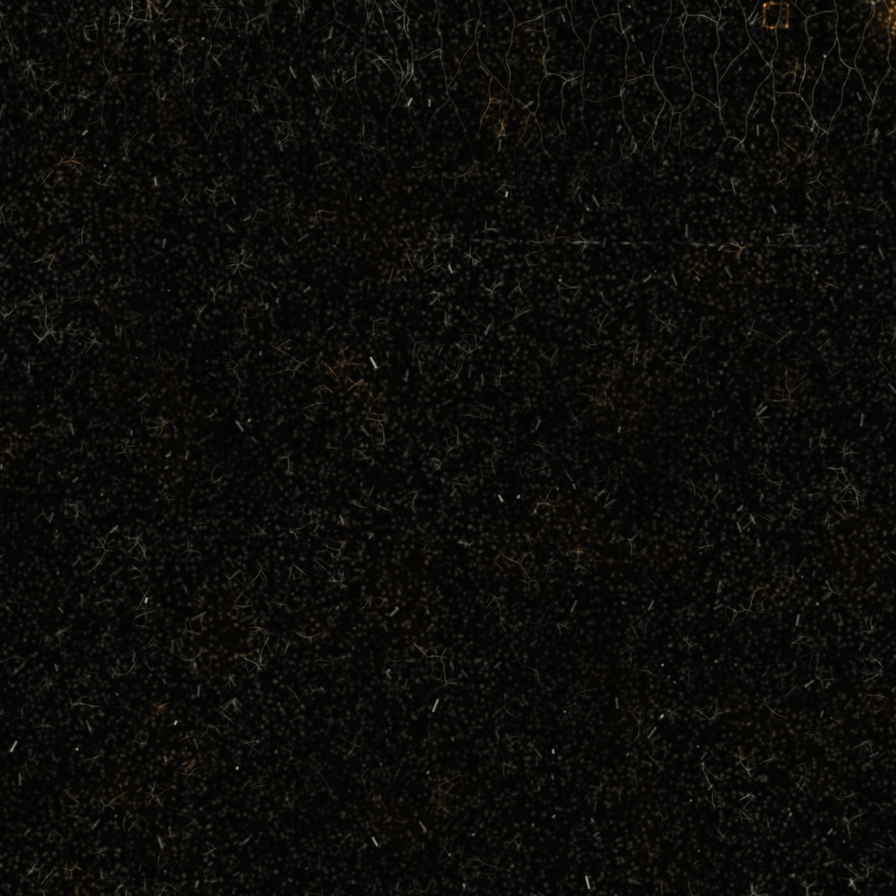
This texture is drawn by a Shadertoy shader. Its source:

```glsl
// Old blackened varnish: fine grain, broken craquelure, pale flecks and rusty stains.

vec2 hash2(vec2 p) {
    vec3 q = fract(p.xyx * vec3(0.1031, 0.1030, 0.0973));
    q += dot(q, q.yzx + 33.33);
    return fract((q.xx + q.yz) * q.zy);
}

// Slow uneven field from layered sines, about 0 to 1
float drift(vec2 p) {
    float sum = 0.0, gain = 0.25;
    for (int i = 0; i < 4; i++) {
        p = mat2(0.8, 0.6, -0.6, 0.8) * p * 1.7 + 2.3;
        sum += gain * sin(p.x + 1.4 * sin(p.y * 0.8)) * cos(p.y);
        gain *= 0.75;
    }
    return clamp(0.5 + sum, 0.0, 1.0);
}

// Soft cellular grains: x is brightness, y is its warm part
vec2 grains(vec2 p) {
    vec2 cell = floor(p), sum = vec2(0.0);
    for (int y = -1; y <= 1; y++)
    for (int x = -1; x <= 1; x++) {
        vec2 id = cell + vec2(x, y);
        vec2 d = id + hash2(id) - p, h = hash2(id + 71.7);
        float glow = h.x * h.x * exp(-7.0 * dot(d, d));
        sum += glow * vec2(1.0, h.y);
    }
    return sum;
}

// Canvas distance to the nearest cell border, with stretched cells allowed
float crackDistance(vec2 p, vec2 scale) {
    p *= scale;
    vec2 cell = floor(p), nearest = vec2(0.0);
    float best = 9.0, border = 9.0;
    for (int y = -1; y <= 1; y++)
    for (int x = -1; x <= 1; x++) {
        vec2 id = cell + vec2(x, y), d = id + hash2(id) - p;
        if (dot(d, d) < best) { best = dot(d, d); nearest = d; }
    }
    for (int y = -2; y <= 2; y++)
    for (int x = -2; x <= 2; x++) {
        vec2 id = cell + vec2(x, y), d = id + hash2(id) - p, side = d - nearest;
        if (dot(side, side) > 1e-4)
            border = min(border, 0.5 * dot(d + nearest, side) / length(side * scale));
    }
    return border;
}

float crackLine(vec2 p, vec2 scale, float pixel) {
    return 1.0 - smoothstep(0.0, max(0.0019, pixel), crackDistance(p, scale));
}

// Sparse short slashes, one at most per grid cell
float flecks(vec2 p, float count, float share, float pixel) {
    vec2 cell = floor(p * count);
    float light = 0.0;
    for (int y = -1; y <= 1; y++)
    for (int x = -1; x <= 1; x++) {
        vec2 id = cell + vec2(x, y), h = hash2(id + 19.3), k = hash2(id + 53.1);
        vec2 d = p - (id + hash2(id)) / count;
        float angle = 0.4 + 1.9 * k.x;
        vec2 along = vec2(cos(angle), sin(angle));
        float reach = 0.0065 * k.y * k.y;
        d -= along * clamp(dot(d, along), -reach, reach);
        float shape = 1.0 - smoothstep(0.0, max(0.0026, pixel), length(d));
        light += shape * step(h.x, share) * (0.25 + 0.75 * h.y * h.y);
    }
    return light;
}

void mainImage(out vec4 fragColor, in vec2 fragCoord) {
    vec2 p = fragCoord / iResolution.y;
    float pixel = 1.2 / iResolution.y;
    float patches = drift(p * 7.0);
    float stain = smoothstep(0.5, 0.9, drift(p * 11.0 + 8.0));
    float upper = smoothstep(0.78, 0.9, p.y);
    float rightSide = smoothstep(0.3, 0.7, p.x);

    // Dark ground and its fine grain
    vec2 grain = grains(p * 175.0);
    vec3 warm = mix(vec3(1.0, 0.98, 0.86), vec3(1.15, 0.78, 0.48), 0.25 + 0.6 * stain);
    vec3 cool = vec3(0.92, 1.0, 0.94);
    vec3 col = vec3(0.015, 0.015, 0.010);
    col += (0.09 + 0.10 * patches) * (grain.y * warm + (grain.x - grain.y) * cool);
    col += stain * vec3(0.022, 0.013, 0.004) * (0.4 + 2.0 * grain.x);

    // Craquelure, broken into faint pieces
    vec2 bent = p + 0.004 * sin(p.yx * 57.0 + 2.0 * sin(p * 31.0)) + 0.0015 * sin(p.yx * 190.0);
    float broken = smoothstep(0.1, 0.5, grains(p * 38.0 + 4.0).x) * (0.3 + patches);
    float cracks = crackLine(bent, vec2(34.0), pixel) * broken * 0.17;
    cracks += crackLine(bent + 5.0, vec2(62.0), pixel) * broken * 0.09;

    // Upright cracks along the top, stronger to the right
    float upright = crackLine(bent + 3.0, vec2(30.0, 12.0), pixel);
    cracks += upright * upper * (0.05 + 0.20 * rightSide * patches + 0.12 * broken);
    col += cracks * mix(vec3(0.95, 0.94, 0.84), vec3(1.1, 0.78, 0.45), stain);

    // Dotted level scratch and pale flecks
    float scratch = exp(-pow((p.y - 0.732 + 0.016 * (p.x - 0.5)) / 0.002, 2.0));
    col += 0.35 * scratch * rightSide * grains(p * vec2(85.0, 170.0)).x;
    float pale = 0.65 * flecks(p, 21.0, 0.22, pixel) + 0.28 * flecks(p + 7.0, 52.0, 0.24, pixel);
    col += pale * vec3(0.92, 0.95, 0.90);

    // Rusty ring and glowing corner at the upper right
    vec2 fromRing = abs(p - vec2(0.866, 0.983)) - vec2(0.009);
    float ring = 1.0 - smoothstep(0.0, 0.003, abs(length(max(fromRing, 0.0)) - 0.004));
    float corner = exp(-length((p - vec2(1.0, 0.985)) * vec2(1.2, 1.0)) / 0.015);
    col += vec3(0.75, 0.45, 0.16) * (ring * (0.2 + 1.5 * grain.x) + corner * (0.3 + 2.0 * grain.x));

    fragColor = vec4(clamp(col, 0.0, 1.0), 1.0);
}
```
